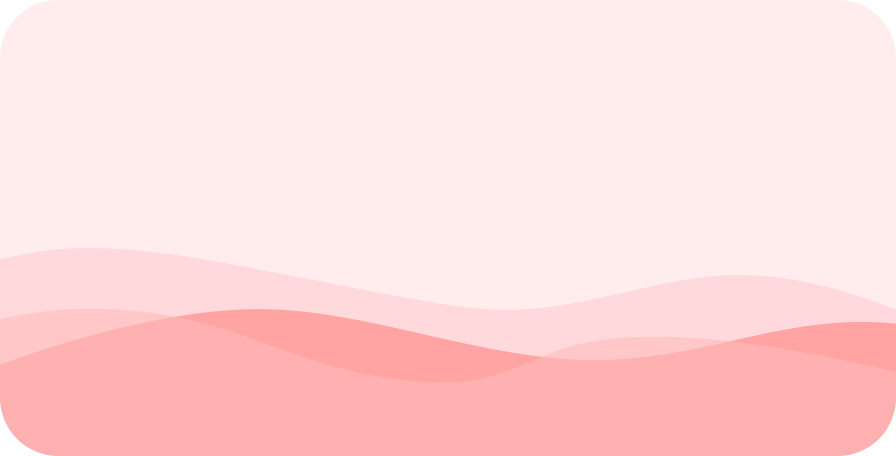
Reproduce this background procedurally as a Shadertoy shader.

```glsl
const vec3 PAPER = vec3(1.0);
const vec3 BLUSH = vec3(1.0, 0.925, 0.928);
const vec3 BACK_COLOR = vec3(1.0, 0.85, 0.86);
const vec3 MIDDLE_COLOR = vec3(1.0, 0.64, 0.64);
const vec3 FRONT_COLOR = vec3(1.0, 0.725, 0.725);
const float FRONT_OPACITY = 0.57;
const float CORNER_RADIUS = 0.128; // in canvas heights

// Wave knots: position, height and slope, in fractions of the canvas
const int KNOTS = 8;
const vec3 BACK_WAVE[KNOTS] = vec3[KNOTS](
    vec3(0.0, 0.431, 0.50), vec3(0.098, 0.456, 0.0),
    vec3(0.326, 0.395, -0.374), vec3(0.456, 0.346, -0.35),
    vec3(0.566, 0.3205, 0.0), vec3(0.703, 0.3615, 0.45),
    vec3(0.823, 0.397, 0.0), vec3(1.0, 0.3205, -0.79));
const vec3 MIDDLE_WAVE[KNOTS] = vec3[KNOTS](
    vec3(0.0, 0.2, 0.73), vec3(0.195, 0.305, 0.335),
    vec3(0.289, 0.322, 0.0), vec3(0.456, 0.2744, -0.443),
    vec3(0.664, 0.2103, 0.0), vec3(0.814, 0.2513, 0.45),
    vec3(0.961, 0.294, 0.0), vec3(1.0, 0.29, -0.22));
const vec3 FRONT_WAVE[KNOTS] = vec3[KNOTS](
    vec3(0.0, 0.3, 0.43), vec3(0.098, 0.323, 0.0),
    vec3(0.26, 0.272, -0.67), vec3(0.391, 0.187, -0.47),
    vec3(0.501, 0.1615, 0.0), vec3(0.6055, 0.218, 0.87),
    vec3(0.729, 0.2615, 0.0), vec3(1.0, 0.1846, -0.45));

// Cubic Hermite curve through the knots
float waveHeight(vec3 knots[KNOTS], float x) {
    float height = knots[0].y;
    for (int i = 0; i < KNOTS - 1; i++) {
        vec3 a = knots[i];
        vec3 b = knots[i + 1];
        if (x >= a.x) {
            float span = b.x - a.x;
            float t = clamp((x - a.x) / span, 0.0, 1.0);
            float s = 1.0 - t;
            height = mix(a.y, b.y, t * t * (3.0 - 2.0 * t))
                   + span * t * s * (a.z * s - b.z * t);
        }
    }
    return height;
}

float roundedBox(vec2 p, vec2 halfSize, float radius) {
    vec2 q = abs(p) - halfSize + radius;
    return length(max(q, 0.0)) + min(max(q.x, q.y), 0.0) - radius;
}

// Antialiased coverage of the inside of a signed distance
float coverage(float dist, float pixel) {
    return clamp(0.5 - dist / pixel, 0.0, 1.0);
}

void mainImage(out vec4 fragColor, in vec2 fragCoord) {
    vec2 uv = fragCoord / iResolution.xy;
    float pixel = 1.0 / iResolution.y;
    float aspect = iResolution.x / iResolution.y;

    // Layered waves, the front one translucent
    float back = coverage(uv.y - waveHeight(BACK_WAVE, uv.x), pixel);
    float middle = coverage(uv.y - waveHeight(MIDDLE_WAVE, uv.x), pixel);
    float front = coverage(uv.y - waveHeight(FRONT_WAVE, uv.x), pixel);
    vec3 color = mix(BLUSH, BACK_COLOR, back);
    color = mix(color, MIDDLE_COLOR, middle);
    color = mix(color, FRONT_COLOR, front * FRONT_OPACITY);

    // Rounded card
    vec2 centered = (uv - 0.5) * vec2(aspect, 1.0);
    float card = roundedBox(centered, 0.5 * vec2(aspect, 1.0), CORNER_RADIUS);
    fragColor = vec4(mix(PAPER, color, coverage(card, pixel)), 1.0);
}
```
